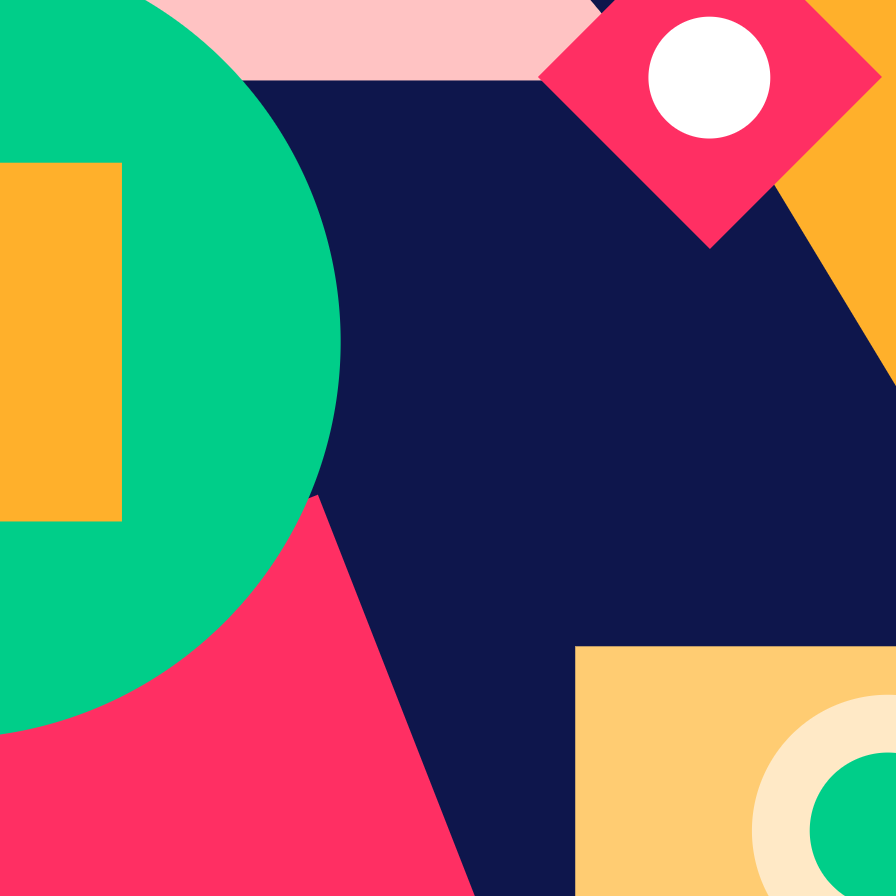
Give the GLSL for this background, as a three.js fragment shader.

```glsl
// Flat geometric collage: overlapping circles, blocks and slanted panels on navy.
varying vec2 vUv;

float circle(vec2 p, vec2 center, float radius) {
  return length(p - center) - radius;
}

float box(vec2 p, vec2 low, vec2 high) {
  vec2 d = max(low - p, p - high);
  return max(d.x, d.y);
}

float diamond(vec2 p, vec2 center, float halfDiagonal) {
  vec2 d = abs(p - center);
  return (d.x + d.y - halfDiagonal) * 0.7071;
}

// Negative on the side facing away from the normal.
float halfPlane(vec2 p, vec2 point, vec2 normal) {
  return dot(p - point, normalize(normal));
}

// Lays a flat colour over the canvas with an edge one pixel wide.
void paint(inout vec3 canvas, float dist, vec3 color) {
  float pixel = max(fwidth(vUv.x), 1e-5);
  canvas = mix(canvas, color, clamp(0.5 - dist / pixel, 0.0, 1.0));
}

void main() {
  vec2 p = vUv;
  vec3 navy = vec3(0.055, 0.086, 0.298);
  vec3 green = vec3(0.0, 0.808, 0.537);
  vec3 red = vec3(1.0, 0.184, 0.388);
  vec3 orange = vec3(1.0, 0.69, 0.169);
  vec3 blush = vec3(1.0, 0.765, 0.765);
  vec3 yellow = vec3(1.0, 0.8, 0.447);
  vec3 cream = vec3(1.0, 0.914, 0.776);
  vec3 color = navy;

  // Top band with a slanted end
  float band = max(0.9102 - p.y, halfPlane(p, vec2(0.659, 1.0), vec2(12.0, 10.0)));
  paint(color, band, blush);

  // Tilted panel, lower left
  vec2 corner = vec2(0.3548, 0.4479);
  vec2 side = vec2(0.9313, 0.3641);
  float panel = max(halfPlane(p, corner, side), halfPlane(p, corner, vec2(-side.y, side.x)));
  paint(color, panel, red);

  // Large disc with an inset block
  paint(color, circle(p, vec2(-0.0625, 0.6185), 0.4427), green);
  paint(color, box(p, vec2(-0.1, 0.418), vec2(0.1361, 0.8184)), orange);

  // Slanted wedge, upper right
  paint(color, halfPlane(p, vec2(0.8646, 0.793), vec2(-172.0, -104.0)), orange);

  // Diamond with a round eye
  paint(color, diamond(p, vec2(0.7923, 0.9141), 0.192), red);
  paint(color, circle(p, vec2(0.7917, 0.9134), 0.068), vec3(1.0));

  // Corner block with concentric discs
  vec2 ringCenter = vec2(0.9909, 0.0729);
  paint(color, box(p, vec2(0.642, -0.1), vec2(1.1, 0.2787)), yellow);
  paint(color, circle(p, ringCenter, 0.1517), cream);
  paint(color, circle(p, ringCenter, 0.0872), green);

  gl_FragColor = vec4(color, 1.0);
}
```
